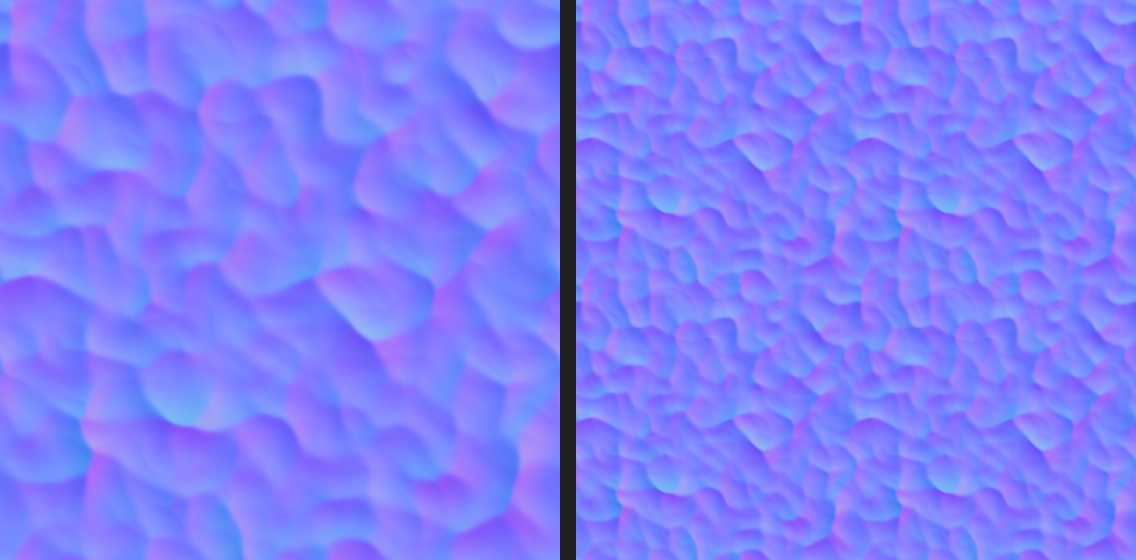
Left: one tile. Right: repeated 2 by 2.
This texture map is drawn by a WebGL 1 fragment shader. Its source:

```glsl
precision highp float;
uniform vec2 u_resolution;

const float TAU = 6.2831853;

vec2 hash2(vec2 c) {
  return fract(sin(vec2(dot(c, vec2(127.1, 311.7)), dot(c, vec2(269.5, 183.3)))) * 43758.55);
}

// Slope of softly merged, elongated bumps; wraps after n cells
vec2 bumpSlope(vec2 uv, float n, float seed) {
  vec2 p = uv * n;
  vec2 cell = floor(p);
  vec2 slope = vec2(0.0);
  float total = 0.0;
  for (int j = -2; j <= 2; j++) {
    for (int i = -2; i <= 2; i++) {
      vec2 id = cell + vec2(float(i), float(j));
      vec2 key = mod(id, n) + seed;
      vec2 shape = hash2(key + 57.0);
      vec2 tilt = hash2(key + 113.0) - 0.5;
      vec2 toCentre = id + 0.06 + 0.88 * hash2(key) - p;

      // Stretch each bump along its own axis, mostly down to the right
      float angle = -0.95 + 2.2 * (shape.x - 0.5);
      vec2 axis = vec2(cos(angle), sin(angle));
      vec2 pull = 1.4 * toCentre - 0.9 * axis * dot(axis, toCentre);

      float weight = exp(1.5 * shape.y - 8.5 * dot(toCentre, pull));
      slope += weight * (pull + 0.35 * tilt);
      total += weight;
    }
  }
  return slope / total;
}

// Whole-number sine waves bend the cell outlines
vec2 warp(vec2 uv) {
  vec2 a = TAU * uv;
  return 0.009 * vec2(sin(3.0 * a.y + 2.0 * a.x) + 0.6 * sin(7.0 * a.y - 4.0 * a.x + 1.3),
                      sin(4.0 * a.x - 2.0 * a.y + 2.1) + 0.6 * sin(6.0 * a.x + 5.0 * a.y));
}

void main() {
  vec2 uv = gl_FragCoord.xy / u_resolution;
  vec2 bent = uv + warp(uv);

  // Broad bumps with fainter, finer creases on top
  vec2 slope = bumpSlope(bent, 12.0, 3.0)
             + 0.25 * bumpSlope(bent + 0.37, 19.0, 41.0);

  // Encode the surface normal as a colour
  vec3 normal = normalize(vec3(slope * vec2(0.47, 0.44) + vec2(0.004, 0.004), 1.0));
  gl_FragColor = vec4(0.5 + 0.5 * normal, 1.0);
}
```
